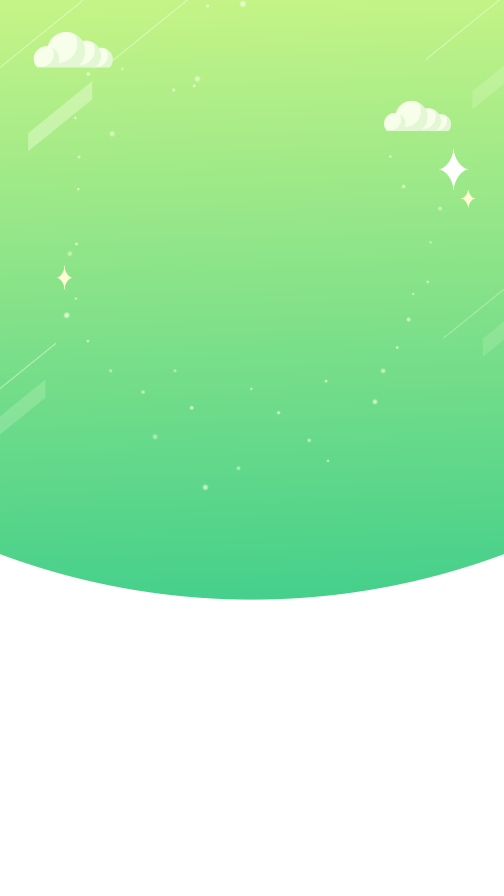
This background is drawn by a Shadertoy shader. Its source:

```glsl
// A lime-to-green dome of sky with a curved lower rim over white ground.
// Slanted ribbons, a ring of soft specks, clouds and sparkles are layered on
// it from distance functions. Lengths are in canvas widths, y runs downward.

#define RIM_CENTER vec2(0.5, -0.240)
#define RIM_RADIUS 1.4297
#define SKY_TOP vec3(0.77, 0.955, 0.53)
#define SKY_LOW vec3(0.27, 0.815, 0.545)
#define PALE vec3(0.93, 1.0, 0.85)
#define CREAM vec3(1.0, 0.99, 0.82)
#define CLOUD_SHADE vec3(0.89, 0.97, 0.83)
#define RIBBON_SLOPE 0.81
#define LINE_WIDTH 0.003
#define BAND_WIDTH 0.036
#define SPECK_COUNT 38

// Antialiased coverage of a signed distance
float fill(float d) {
    return clamp(0.5 - d * iResolution.x, 0.0, 1.0);
}

float hash(float n) {
    return fract(sin(n * 127.1 + 3.7) * 4375.85);
}

// Rising parallelogram with upright ends, from the middle of its left end
float ribbon(vec2 p, vec2 start, float run, float thickness) {
    p -= start;
    float across = (abs(p.y + RIBBON_SLOPE * p.x) - 0.5 * thickness)
                 / sqrt(1.0 + RIBBON_SLOPE * RIBBON_SLOPE);
    return fill(max(across, abs(p.x - 0.5 * run) - 0.5 * run));
}

// Four-pointed star with concave sides
float sparkle(vec2 p, vec2 center, vec2 size) {
    vec2 s = pow(abs(p - center) / size, vec2(0.62));
    return fill((s.x + s.y - 1.0) * size.x * 0.7);
}

// Soft specks strewn along an open ring
float specks(vec2 p) {
    float light = 0.0;
    for (int i = 0; i < SPECK_COUNT; i++) {
        float n = float(i);
        float angle = -0.45 + 5.15 * (n + hash(n)) / float(SPECK_COUNT);
        float inward = hash(n + 50.0) * mix(0.15, 0.42, abs(sin(angle)));
        vec2 center = vec2(0.49, 0.46)
                    + vec2(0.40, 0.52) * (1.0 - inward) * vec2(cos(angle), sin(angle));
        float radius = mix(0.004, 0.0085, pow(hash(n + 90.0), 2.0));
        float glow = 1.0 - smoothstep(0.2 * radius, radius, length(p - center));
        light = max(light, glow * mix(0.45, 0.9, hash(n + 130.0)));
    }
    return light;
}

// One shaded puff of a cloud, cut flat at the base
void puff(inout vec3 color, vec2 p, vec2 center, float radius, float size) {
    float body = fill(max(length(p - center) - radius, -p.y) * size);
    vec2 lit = center + radius * vec2(-0.42, 0.38);
    float shine = fill((length(p - lit) - radius) * size);
    color = mix(color, mix(CLOUD_SHADE, vec3(0.97, 1.0, 0.92), shine), body);
}

// Cloud placed by the left end of its base
void cloud(inout vec3 color, vec2 p, vec2 base, float size) {
    p = (p - base) * vec2(1.0, -1.0) / size;
    puff(color, p, vec2(0.85, 0.10), 0.15, size);
    puff(color, p, vec2(0.66, 0.15), 0.19, size);
    puff(color, p, vec2(0.41, 0.21), 0.24, size);
    puff(color, p, vec2(0.16, 0.11), 0.16, size);
}

void mainImage(out vec4 fragColor, in vec2 fragCoord) {
    vec2 p = vec2(fragCoord.x, iResolution.y - fragCoord.y) / iResolution.x;

    // Sky, tilted very slightly
    float rimBottom = RIM_CENTER.y + RIM_RADIUS;
    float depth = (p.y + 0.03 * (p.x - 0.5)) / rimBottom;
    vec3 color = mix(SKY_TOP, SKY_LOW, clamp(depth, 0.0, 1.0));

    // Thin lines
    float lines = ribbon(p, vec2(0.0, 0.134), 0.165, LINE_WIDTH)
                + ribbon(p, vec2(0.220, 0.123), 0.152, LINE_WIDTH)
                + ribbon(p, vec2(0.845, 0.118), 0.155, LINE_WIDTH)
                + ribbon(p, vec2(0.0, 0.771), 0.111, LINE_WIDTH)
                + ribbon(p, vec2(0.880, 0.671), 0.120, LINE_WIDTH) * 0.7;
    color = mix(color, PALE, 0.5 * lines);

    // Wide bands
    float bands = ribbon(p, vec2(0.056, 0.282), 0.127, BAND_WIDTH) * 0.42
                + ribbon(p, vec2(0.9375, 0.199), 0.065, BAND_WIDTH) * 0.22
                + ribbon(p, vec2(0.0, 0.844), 0.090, BAND_WIDTH) * 0.20
                + ribbon(p, vec2(0.958, 0.690), 0.045, BAND_WIDTH) * 0.16;
    color = mix(color, PALE, bands);

    // Specks, clouds and sparkles
    color = mix(color, PALE, specks(p));
    cloud(color, p, vec2(0.067, 0.134), 0.157);
    cloud(color, p, vec2(0.762, 0.260), 0.133);
    color = mix(color, vec3(1.0), sparkle(p, vec2(0.900, 0.336), vec2(0.030, 0.042)));
    color = mix(color, CREAM, sparkle(p, vec2(0.929, 0.394), vec2(0.014, 0.020)));
    color = mix(color, CREAM, sparkle(p, vec2(0.128, 0.551), vec2(0.016, 0.023)));

    // White ground beyond the rim
    color = mix(vec3(1.0), color, fill(length(p - RIM_CENTER) - RIM_RADIUS));
    fragColor = vec4(color, 1.0);
}
```
